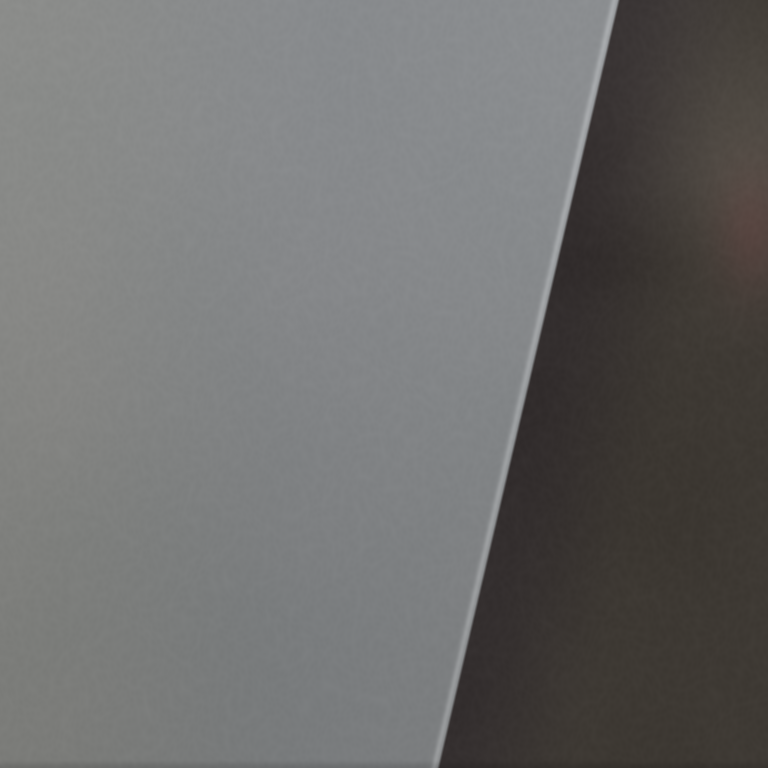
A WebGL 1 fragment shader for this texture:

```glsl
precision highp float;
uniform vec2 u_resolution;

// Panel edge: x position at the bottom and its shift towards the top
const float EDGE_BASE = 0.571;
const float EDGE_SLOPE = 0.235;
const float EDGE_SOFTNESS = 0.0022;
const float RIM_OFFSET = 0.0055;
const float RIM_WIDTH = 0.0042;
const float RIM_GAIN = 0.11;

const vec3 PANEL_TOP = vec3(0.535, 0.545, 0.555);
const vec3 PANEL_BOTTOM = vec3(0.468, 0.478, 0.484);
const vec3 PANEL_WARMTH = vec3(0.012, 0.006, -0.012);
const vec3 SHADE_NEAR = vec3(0.198, 0.178, 0.178);
const vec3 SHADE_FAR = vec3(0.242, 0.224, 0.202);
const vec3 HAZE = vec3(0.068, 0.064, 0.060);
const vec3 BLUSH = vec3(0.055, 0.006, 0.012);

const float PANEL_GRAIN = 0.022;
const float SHADE_GRAIN = 0.024;
const float MOTTLE = 0.010;

vec2 hash2(vec2 p) {
    vec3 q = fract(p.xyx * vec3(0.1031, 0.1030, 0.0973));
    q += dot(q, q.yzx + 33.33);
    return fract((q.xx + q.yz) * q.zy);
}

// Distance to the nearest scattered cell point
float cellular(vec2 p) {
    vec2 cell = floor(p);
    vec2 local = fract(p);
    float nearest = 2.0;
    for (int j = -1; j <= 1; j++) {
        for (int i = -1; i <= 1; i++) {
            vec2 offset = vec2(float(i), float(j));
            vec2 delta = offset + hash2(cell + offset) - local;
            nearest = min(nearest, dot(delta, delta));
        }
    }
    return sqrt(nearest);
}

// Broad soft clouds from rotated, warped sines
float clouds(vec2 p) {
    float sum = 0.0;
    float weight = 0.5;
    for (int i = 0; i < 4; i++) {
        p = mat2(0.8, 0.6, -0.6, 0.8) * p * 1.7 + 1.3;
        p += 0.4 * sin(p.yx);
        sum += weight * sin(p.x) * sin(p.y + 0.7);
        weight *= 0.62;
    }
    return sum;
}

// Soft elliptical spot
float spot(vec2 p, vec2 center, vec2 radius) {
    vec2 d = (p - center) / radius;
    return exp(-dot(d, d));
}

void main() {
    vec2 uv = gl_FragCoord.xy / u_resolution;
    float slant = inversesqrt(1.0 + EDGE_SLOPE * EDGE_SLOPE);
    float edge = (uv.x - EDGE_BASE - EDGE_SLOPE * uv.y) * slant;
    float softness = max(EDGE_SOFTNESS, 0.7 / u_resolution.y);

    // Surface texture
    vec2 warped = uv + 0.004 * sin(uv.yx * 61.0 + 2.0 * sin(uv * 37.0));
    float grain = 0.6 * cellular(warped * vec2(125.0, 95.0))
                + 0.4 * cellular(warped.yx * 58.0 + 17.0) - 0.46;
    float cloud = clouds(uv * 4.5);

    // Lit panel
    vec3 panel = mix(PANEL_BOTTOM, PANEL_TOP, smoothstep(-0.05, 1.0, uv.y));
    panel += PANEL_WARMTH * (1.0 - smoothstep(0.0, 0.45, uv.x));
    panel += 0.012 * smoothstep(-0.35, 0.0, edge);
    panel += MOTTLE * cloud * vec3(0.8, 0.5, 0.5) + PANEL_GRAIN * grain;
    float rim = (edge + RIM_OFFSET) / RIM_WIDTH;
    panel += RIM_GAIN * exp(-rim * rim);

    // Shaded backdrop
    vec3 shade = mix(SHADE_NEAR, SHADE_FAR, smoothstep(0.0, 0.2, edge));
    shade += HAZE * spot(uv, vec2(0.97, 0.80), vec2(0.15, 0.15));
    shade += 0.030 * spot(uv, vec2(0.86, 1.0), vec2(0.14, 0.16));
    shade += BLUSH * spot(uv, vec2(0.98, 0.70), vec2(0.045, 0.08));
    shade -= 0.016 * spot(uv, vec2(0.85, 0.66), vec2(0.10, 0.06));
    shade += MOTTLE * 1.2 * cloud + SHADE_GRAIN * grain;

    vec3 color = mix(panel, shade, smoothstep(-softness, softness, edge));
    color *= 1.0 - 0.12 * (1.0 - smoothstep(0.0, 0.012, uv.y));
    gl_FragColor = vec4(color, 1.0);
}
```
